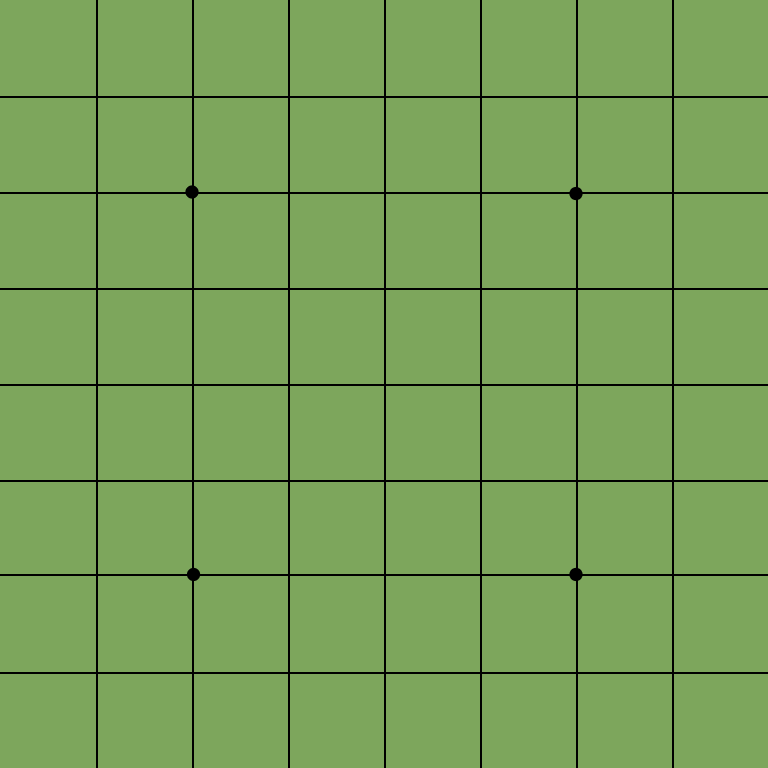
Write a Shadertoy shader that draws this pattern.

```glsl
// A green game board: an 8 by 8 grid of thin black lines with four star dots.
// Lines are distances to the nearest inner grid step; dots are circle distances
// mirrored to the quarter points, each with a slight hand-placed shift.

#define CELLS 8.0
#define LINE_WIDTH 0.0026
#define LINE_SHIFT vec2(0.0013, -0.0013)
#define LOW_ROW_SHIFT 0.0026
#define DOT_RADIUS 0.0086
#define DOT_SHIFT 0.002
#define BOARD_COLOR vec3(0.49, 0.65, 0.36)
#define INK_COLOR vec3(0.0)

// Fraction of a pixel covered by a shape with signed distance d
float coverage(float d, float pixel) {
    return clamp(0.5 - d / pixel, 0.0, 1.0);
}

// Signed distance to the inner grid lines; the outer border stays open
float gridDistance(vec2 p) {
    vec2 index = clamp(round((p - LINE_SHIFT) * CELLS), 1.0, CELLS - 1.0);
    vec2 line = index / CELLS + LINE_SHIFT;
    // The second row line from the bottom sits a little high
    line.y += index.y == 2.0 ? LOW_ROW_SHIFT : 0.0;
    vec2 d = abs(p - line);
    return min(d.x, d.y) - 0.5 * LINE_WIDTH;
}

// Signed distance to the star dot in the same quadrant as p
float dotDistance(vec2 p) {
    vec2 side = step(0.5, p);
    vec2 center = 0.25 + 0.5 * side;
    float lowerLeft = (1.0 - side.x) * (1.0 - side.y);
    float lower = 1.0 - side.y;
    float upperRight = side.x * side.y;
    center += DOT_SHIFT * vec2(lowerLeft, lower - upperRight);
    return length(p - center) - DOT_RADIUS;
}

void mainImage(out vec4 fragColor, in vec2 fragCoord) {
    float pixel = 1.0 / min(iResolution.x, iResolution.y);
    vec2 p = (fragCoord - 0.5 * iResolution.xy) * pixel + 0.5;

    // Ink lines and dots over the flat board
    float ink = max(coverage(gridDistance(p), pixel), coverage(dotDistance(p), pixel));
    fragColor = vec4(mix(BOARD_COLOR, INK_COLOR, ink), 1.0);
}
```
